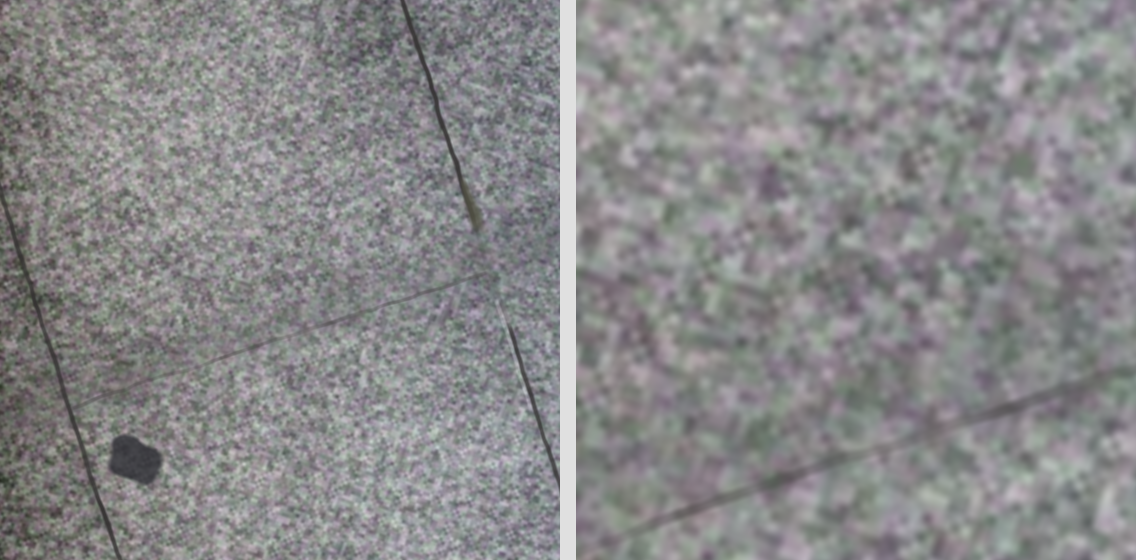
Left, the full canvas; right, a detail of the centre.
This texture is drawn by a Shadertoy shader. Its source:

```glsl
// Weathered grey granite paving: fine soft speckle over broad uneven shading,
// cut by two slanted dark joints, one faint cross joint and a dark round stain.
// Speckle is layered value noise; joints and stain are soft distance functions.

const vec3 STONE = vec3(0.535, 0.537, 0.54);
const vec3 WARM_TINT = vec3(0.014, 0.0, -0.018);
const vec3 COOL_TINT = vec3(-0.008, 0.0, 0.02);
const vec3 JOINT_DARK = vec3(0.2, 0.19, 0.19);
const vec3 MOSS = vec3(0.33, 0.33, 0.27);
const vec3 STAIN = vec3(0.235, 0.235, 0.255);
const vec3 FRINGE = vec3(0.6, -0.5, 0.4);

const float COARSE_SCALE = 92.0;
const float FINE_SCALE = 165.0;
const float COARSE_AMOUNT = 0.23;
const float FINE_AMOUNT = 0.20;
const float FRINGE_AMOUNT = 0.10;

const float JOINT_SLOPE = 0.322;
const float LEFT_JOINT = -0.110;   // x where the joint meets the top edge
const float RIGHT_JOINT = 0.720;
const float CROSS_JOINT = 0.231;   // y where the joint meets the left edge
const vec2 STAIN_CENTER = vec2(0.242, 0.176);
const vec2 STAIN_RADIUS = vec2(0.051, 0.038);

float hash(vec2 p) {
    return fract(sin(dot(p, vec2(127.1, 311.7))) * 43758.5453);
}

float noise(vec2 p) {
    vec2 i = floor(p), f = fract(p);
    f = f * f * (3.0 - 2.0 * f);
    return mix(mix(hash(i), hash(i + vec2(1, 0)), f.x),
               mix(hash(i + vec2(0, 1)), hash(i + vec2(1, 1)), f.x), f.y);
}

// Noise centred on zero
float grain(vec2 p) {
    return noise(p) - 0.5;
}

// Soft round patch of light or shade
float patchAt(vec2 p, vec2 center, vec2 radius) {
    vec2 q = (p - center) / radius;
    return exp(-dot(q, q));
}

// Soft line from its signed distance
float line(float d, float halfWidth) {
    return 1.0 - smoothstep(halfWidth * 0.3, halfWidth * 1.7, abs(d));
}

// 1 between two heights, with soft ends
float span(float y, float low, float high) {
    return smoothstep(low - 0.012, low + 0.012, y)
         * (1.0 - smoothstep(high - 0.012, high + 0.012, y));
}

// Broad light and dark areas
float shading(vec2 p, float cross) {
    float s = 0.05 * grain(p * 5.0) + 0.06 * grain(p * 13.0 + 7.0);
    s -= 0.12 * exp(-p.x / 0.09);
    s -= 0.05 * patchAt(p, vec2(0.0, 0.05), vec2(0.2, 0.3));
    s -= 0.06 * exp(-pow((cross - 0.035) / 0.06, 2.0)) * (1.0 - 0.4 * p.x);
    s -= 0.08 * patchAt(p, vec2(0.67, 0.94), vec2(0.11, 0.13));
    s -= 0.05 * patchAt(p, vec2(0.9, 0.4), vec2(0.13, 0.14));
    s -= 0.03 * patchAt(p, vec2(0.98, 0.88), vec2(0.18, 0.2));
    s += 0.05 * patchAt(p, vec2(0.34, 0.86), vec2(0.22, 0.2));
    s += 0.03 * patchAt(p, vec2(0.56, 0.66), vec2(0.2, 0.15));
    s += 0.075 * patchAt(p, vec2(0.7, 0.12), vec2(0.28, 0.2));
    return s;
}

void mainImage(out vec4 fragColor, in vec2 fragCoord) {
    vec2 p = fragCoord / iResolution.xy;

    // Signed distances to the joints, slightly ragged
    float ragged = 0.003 * grain(p * 45.0) + 0.004 * grain(p * 14.0);
    float slant = p.x - JOINT_SLOPE * (1.0 - p.y) + ragged;
    float left = (slant - LEFT_JOINT) * 0.95;
    float right = (slant - RIGHT_JOINT) * 0.95;
    float cross = (p.y - CROSS_JOINT - 0.328 * p.x + 1.5 * ragged) * 0.95;

    // Stone surface: shading, speckle and coloured fringes
    vec3 color = STONE + shading(p, cross) + mix(WARM_TINT, COOL_TINT, p.x);
    vec2 turned = mat2(0.94, 0.34, -0.34, 0.94) * p;
    float speckle = COARSE_AMOUNT * grain(p * COARSE_SCALE * vec2(0.92, 1.08))
                  + FINE_AMOUNT * grain(turned * FINE_SCALE + 31.0);
    float calm = 1.0 - 0.35 * exp(-pow((cross - 0.02) / 0.05, 2.0));
    color += speckle * calm;
    color += FRINGE * FRINGE_AMOUNT * grain(turned * COARSE_SCALE + 83.0);
    color += FRINGE.zxy * 0.05 * grain(p * 75.0 + 57.0);

    // Faint cross joint between the two long ones
    float between = smoothstep(0.0, 0.01, left) * smoothstep(0.0, 0.01, -right);
    float crossWear = 0.14 + 0.4 * noise(p * 17.0 + 3.0);
    color = mix(color, JOINT_DARK + 0.08, line(cross, 0.0032) * between * crossWear);

    // Left joint, with a soft shadow around it
    color -= 0.05 * exp(-pow(left / 0.014, 2.0));
    float leftWear = 0.6 + 0.35 * noise(p * 22.0);
    color = mix(color, JOINT_DARK, line(left, 0.0038) * leftWear);

    // Right joint: dark above, nearly closed midway, chipped bright edge below
    float upper = span(p.y, 0.60, 1.1);
    float lower = span(p.y, -0.1, 0.42);
    float opening = max(max(upper, lower * 0.85), 0.16);
    color -= 0.04 * exp(-pow(right / 0.013, 2.0)) * opening;
    color = mix(color, JOINT_DARK, line(right, 0.0038) * opening * 0.85);
    float chipped = span(p.y, 0.27, 0.46) + 0.4 * span(p.y, 0.66, 0.9);
    float edgeSide = p.y < 0.55 ? -0.007 : 0.008;
    color += 0.15 * line(right - edgeSide, 0.0035) * chipped;

    // Mossy wedge widening down to the blocked part of the joint
    float wedge = 0.003 + 0.008 * smoothstep(0.70, 0.60, p.y);
    color = mix(color, MOSS, line(right - 0.004, wedge) * span(p.y, 0.59, 0.68) * 0.75);

    // Dark stain, a tilted rough ellipse
    vec2 q = mat2(0.91, 0.41, -0.41, 0.91) * (p - STAIN_CENTER);
    q = vec2(q.x, q.y) / STAIN_RADIUS;
    float rim = pow(dot(q * q, q * q), 0.25) + 0.22 * grain(p * 38.0);
    float stain = 1.0 - smoothstep(0.82, 1.08, rim);
    color = mix(color, STAIN + 0.2 * speckle, stain * 0.95);

    fragColor = vec4(clamp(color, 0.0, 1.0), 1.0);
}
```
